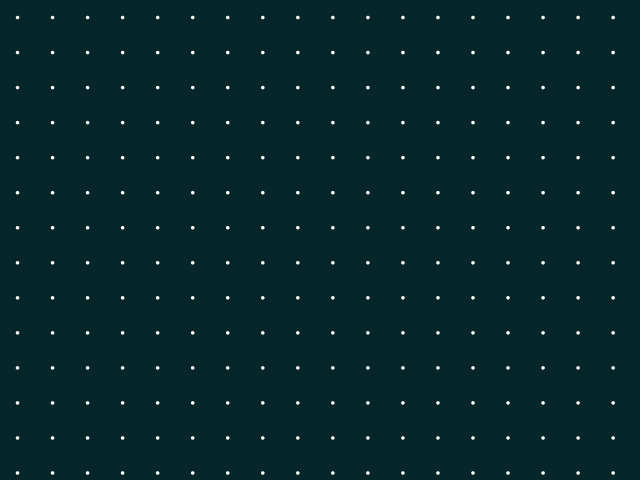
Give the GLSL for this pattern, as a Shadertoy shader.

```glsl
float disc(vec2 p, float radius, float pixel) {
    return clamp(0.5 + (radius - length(p)) / pixel, 0.0, 1.0);
}

void mainImage(out vec4 fragColor, in vec2 fragCoord) {
    // Square cells counted from the upper left corner
    float cellsDown = 13.7;
    float pixel = cellsDown / iResolution.y;
    vec2 grid = vec2(fragCoord.x, iResolution.y - fragCoord.y) * pixel;

    // One small dot at the centre of each cell
    float dot_ = disc(fract(grid) - 0.5, 0.05, pixel);

    vec3 deepTeal = vec3(0.022, 0.149, 0.161);
    vec3 softWhite = vec3(0.99, 1.0, 0.99);
    fragColor = vec4(mix(deepTeal, softWhite, dot_), 1.0);
}
```
